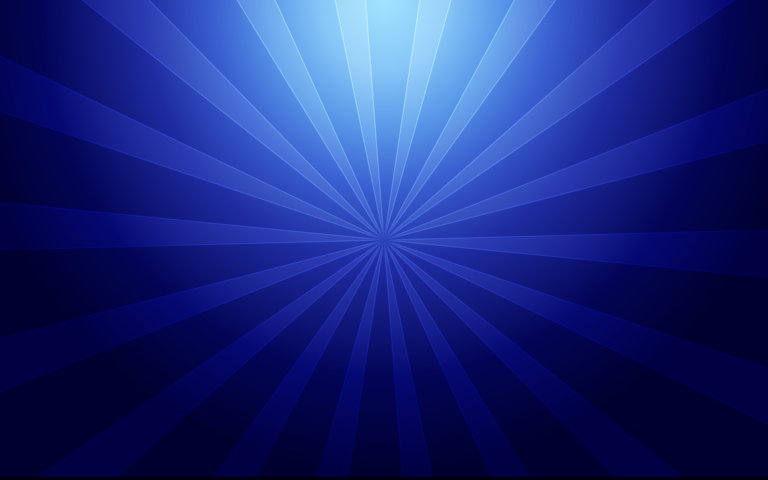
Give the GLSL for this background, as a WebGL 2 fragment shader.

```glsl
#version 300 es
precision highp float;
// Eighteen translucent rays fanning out over a blue glow that falls from the top edge.

uniform vec2 u_resolution;
out vec4 fragColor;

const float TAU = 6.2831853;

// Linear 0..1 ramp between two distances.
float ramp(float from, float to, float x) {
    return clamp((x - from) / (to - from), 0.0, 1.0);
}

// Glow colour by distance from its source: pale cyan, azure, royal blue, navy.
vec3 glowColor(float d) {
    vec3 color = vec3(0.64, 0.89, 1.0);
    color = mix(color, vec3(0.53, 0.78, 0.97), ramp(0.0, 0.14, d));
    color = mix(color, vec3(0.35, 0.6, 0.91), ramp(0.14, 0.26, d));
    color = mix(color, vec3(0.23, 0.38, 0.82), ramp(0.26, 0.38, d));
    color = mix(color, vec3(0.12, 0.17, 0.63), ramp(0.38, 0.54, d));
    color = mix(color, vec3(0.01, 0.02, 0.34), ramp(0.54, 0.77, d));
    return mix(color, vec3(0.0, 0.0, 0.19), ramp(0.77, 0.96, d));
}

// Signed distance to the nearest ray edge, negative inside a ray.
float rayDistance(vec2 p) {
    float period = TAU / 18.0;
    float angle = atan(p.x, p.y) - radians(12.05);
    float offset = abs(mod(angle + 0.5 * period, period) - 0.5 * period);
    return length(p) * (offset - radians(3.55));
}

void main() {
    // Height is one unit, with the hub of the rays at the origin.
    vec2 p = (gl_FragCoord.xy - 0.5 * u_resolution) / u_resolution.y;
    float pixel = 1.0 / u_resolution.y;

    // Glow, slightly taller than wide.
    vec3 color = glowColor(length((p - vec2(0.0, 0.5)) * vec2(1.08, 0.98)));

    // Rays deepen the blue in the dark and whiten near the glow.
    float d = rayDistance(p);
    float ray = 1.0 - smoothstep(-0.7 * pixel, 0.7 * pixel, d);
    vec3 lift = color * (1.0 - color);
    vec3 lit = color + mix(0.48, 0.13, ramp(0.0, 0.25, color.g)) * lift;
    lit = mix(lit, vec3(0.8, 0.93, 1.0), 0.2 * color.g);
    color = mix(color, lit, ray);

    // Fine bright lines along the ray edges, softened at the hub.
    float line = 1.0 - smoothstep(0.0, 0.0005 + pixel, abs(d));
    color += 0.5 * lift * line * smoothstep(0.0, 0.04, length(p));

    // Dark strip along the bottom edge.
    float strip = 1.0 - smoothstep(-pixel, pixel, p.y + 0.493);
    color = mix(color, vec3(0.0, 0.0, 0.08), strip);

    fragColor = vec4(color, 1.0);
}
```
